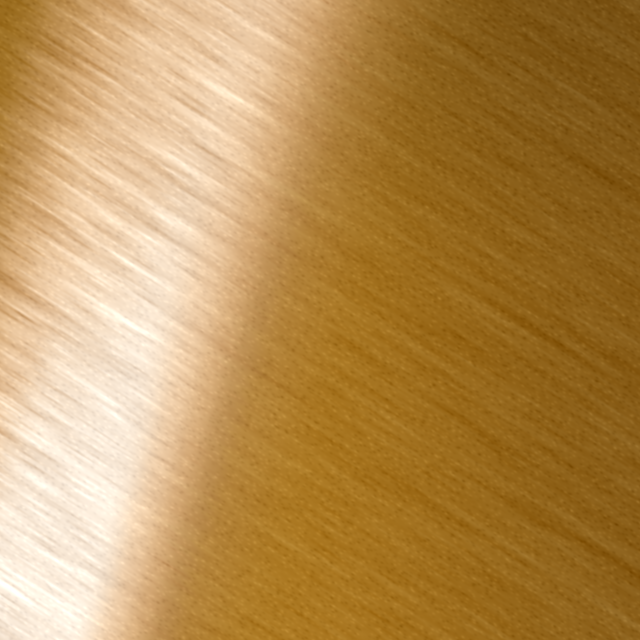
This texture is drawn by a WebGL 1 fragment shader. Its source:

```glsl
precision highp float;
// Brushed golden metal with a soft slanted highlight and fine diagonal scratches.
uniform vec2 u_resolution;

vec3 hash3(vec2 cell) {
  vec3 q = vec3(dot(cell, vec2(127.1, 311.7)),
                dot(cell, vec2(269.5, 183.3)),
                dot(cell, vec2(419.2, 371.9)));
  return fract(sin(q) * 43758.5);
}

// Cellular noise: each cell holds one jittered spot, lighter or darker than zero.
float cellSpots(vec2 p) {
  vec2 cell = floor(p);
  vec2 local = fract(p);
  float sum = 0.0;
  for (int j = -1; j <= 1; j++) {
    for (int i = -1; i <= 1; i++) {
      vec2 offset = vec2(float(i), float(j));
      vec3 rnd = hash3(cell + offset);
      vec2 d = offset + rnd.xy - local;
      sum += exp(-6.0 * dot(d, d)) * (2.0 * rnd.z - 1.0);
    }
  }
  return sum;
}

// Layers of spots stretched along the brushing direction.
float brushStreaks(vec2 brush) {
  float sum = 0.0;
  vec2 scale = vec2(2.5, 60.0);
  for (int layer = 0; layer < 3; layer++) {
    sum += cellSpots(brush * scale + 17.0 * float(layer)) * 0.4;
    scale *= vec2(2.6, 1.75);
  }
  return sum;
}

// Colour ramp from bare gold through tan to pale cream.
vec3 metalRamp(vec3 gold, float light) {
  vec3 color = mix(gold, vec3(0.73, 0.55, 0.31), smoothstep(0.0, 0.28, light));
  color = mix(color, vec3(0.84, 0.67, 0.47), smoothstep(0.22, 0.52, light));
  color = mix(color, vec3(0.925, 0.79, 0.64), smoothstep(0.45, 0.78, light));
  return mix(color, vec3(0.99, 0.93, 0.86), smoothstep(0.72, 1.08, light));
}

void main() {
  vec2 uv = gl_FragCoord.xy / u_resolution;

  // Brushing runs down to the right; x lies along it and y across it.
  vec2 brush = vec2(dot(uv, vec2(0.84, -0.54)), dot(uv, vec2(0.54, 0.84)));
  float streak = brushStreaks(brush);
  float grain = cellSpots(brush * vec2(130.0, 210.0) + 51.0);

  // Slanted highlight with a wide left flank and a faint tail on the right.
  float across = uv.x - 0.31 * uv.y + 0.025 * streak;
  float band = smoothstep(-0.33, -0.03, across) * (1.0 - smoothstep(0.06, 0.29, across));
  float tail = 0.2 * smoothstep(-0.1, 0.2, across) * (1.0 - smoothstep(0.2, 0.46, across));
  float light = band * mix(1.04, 0.66, smoothstep(0.0, 1.05, uv.y)) + tail;

  // Gold dims toward the right side and the upper corners.
  float dim = smoothstep(0.45, 1.1, uv.x + 0.12 * uv.y);
  vec3 gold = mix(vec3(0.67, 0.47, 0.13), vec3(0.53, 0.36, 0.09), dim);
  gold *= 1.0 - 0.1 * smoothstep(0.5, 1.0, uv.y);

  vec3 color = metalRamp(gold, light);
  float contrast = mix(0.07, 0.17, smoothstep(0.1, 0.7, light));
  color += streak * contrast * vec3(0.8, 1.0, 1.15);
  color += grain * 0.045 * vec3(1.0, 1.0, 0.9);
  gl_FragColor = vec4(clamp(color, 0.0, 1.0), 1.0);
}
```
